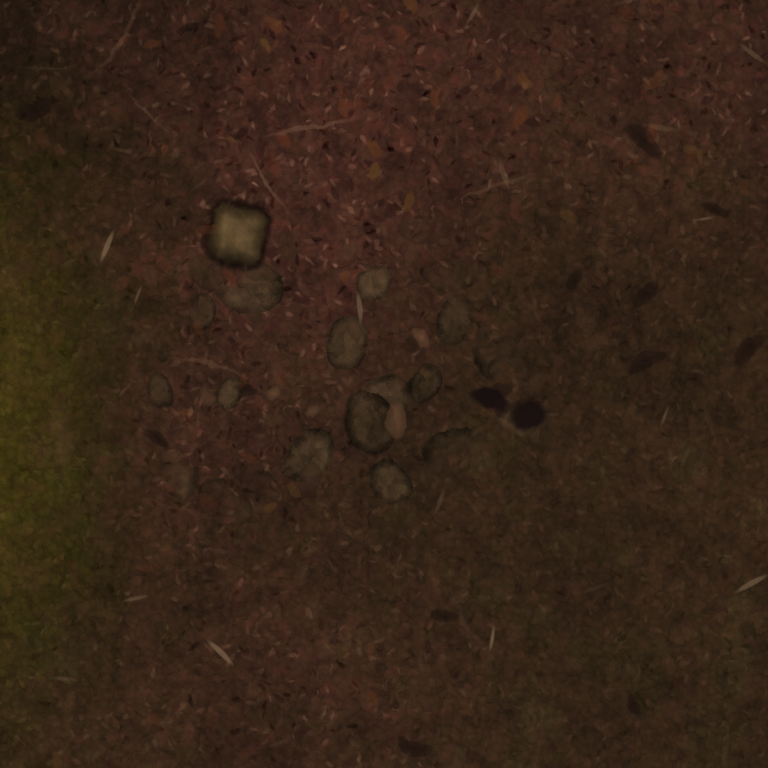
A Shadertoy shader for this texture:

```glsl
// Dim forest floor: brown soil with red litter above, moss at the left and a band of stones.
// Ragged zones tint the ground, cellular noise and layered sines mottle it, and one
// grid scatter function lays down crumbs, leaves, stones, hollows and twigs.

float hash(vec2 p) {
    vec3 h = fract(vec3(p.xyx) * 0.1031);
    h += dot(h, h.yzx + 33.33);
    return fract((h.x + h.y) * h.z);
}

vec2 hash2(vec2 p) { return vec2(hash(p), hash(p + 57.3)); }

mat2 rotate(float a) { return mat2(cos(a), sin(a), -sin(a), cos(a)); }

// Layered sines, roughly -1 to 1
float sines(vec2 p) {
    float sum = 0.0, weight = 0.5;
    for (int i = 0; i < 5; i++) {
        p = rotate(1.1) * p * 1.8 + 2.7;
        sum += weight * sin(p.x + 1.6 * sin(p.y)) * cos(p.y + 1.3 * sin(p.x * 0.8));
        weight *= 0.65;
    }
    return sum;
}

// Cellular noise: distance to the nearest point and that cell's random value
vec2 cells(vec2 p) {
    vec2 nearest = vec2(9.0, 0.0);
    for (int k = 0; k < 9; k++) {
        vec2 cell = floor(p) + vec2(k % 3, k / 3) - 1.0;
        float d = length(cell + hash2(cell) - p);
        if (d < nearest.x) nearest = vec2(d, hash(cell + 19.7));
    }
    return nearest;
}

// Soft elliptical zone
float zone(vec2 p, vec2 center, vec2 radius) {
    vec2 q = (p - center) / radius;
    return exp(-dot(q, q));
}

// Scattered bent ovals, size in canvas units: mask, random value, inner radius
vec3 scatter(vec2 p, float scale, float chance, vec2 size, float bend, float seed) {
    vec3 result = vec3(0.0, 0.0, 1.0);
    for (int k = 0; k < 9; k++) {
        vec2 cell = floor(p * scale) + vec2(k % 3, k / 3) - 1.0;
        vec2 id = cell + seed * 13.7;
        if (hash(id) > chance) continue;
        vec2 q = p - (cell + 0.1 + 0.8 * hash2(id + 3.1)) / scale;
        q = rotate(6.283 * hash(id + 8.4)) * q;
        vec2 s = size * mix(0.45, 1.1, hash(id + 5.9));
        q.y += bend * (hash(id + 2.6) - 0.5) * q.x * q.x;
        float r = length(q / s);
        float mask = smoothstep(0.0016, -0.0012, (r - 1.0) * min(s.x, s.y));
        if (mask > result.x) result = vec3(mask, hash(id + 11.2), r);
    }
    return result;
}

void mainImage(out vec4 fragColor, in vec2 fragCoord) {
    vec2 uv = fragCoord / iResolution.y;
    vec2 p = uv + 0.004 * vec2(sines(uv * 35.0), sines(uv * 35.0 + 9.0));
    float patches = sines(uv * 7.0), mottle = sines(uv * 28.0 + 4.0);

    // Ground zones with ragged edges
    vec2 z = uv + 0.07 * vec2(patches, sines(uv * 9.0 + 5.0)) + 0.025 * mottle;
    float litter = zone(z, vec2(0.48, 0.92), vec2(0.4, 0.2))
        + 0.9 * zone(z, vec2(0.4, 0.64), vec2(0.18, 0.17))
        + 0.6 * zone(z, vec2(0.28, 0.4), vec2(0.13))
        + 0.6 * zone(z, vec2(0.4, 0.1), vec2(0.2, 0.16))
        + 0.6 * zone(z, vec2(1.0, 0.93), vec2(0.16, 0.2));
    litter = clamp(litter, 0.0, 1.0);
    float moss = zone(z, vec2(-0.05, 0.42), vec2(0.14, 0.34));
    float band = zone(z, vec2(0.43, 0.48), vec2(0.25, 0.18));
    vec3 color = mix(vec3(0.188, 0.132, 0.084), vec3(0.247, 0.149, 0.115), litter);
    color = mix(color, vec3(0.242, 0.212, 0.06), moss);
    color *= 1.0 + 0.14 * patches - 0.3 * zone(uv, vec2(0.0, 1.0), vec2(0.22));
    color.g += 0.012 * smoothstep(0.0, 0.6, sines(uv * 11.0 + 2.0)) * (1.0 - litter);

    // Soil mottling
    vec2 clod = cells(p * 48.0), crumb = cells(p * 125.0);
    color *= 1.0 + 0.15 * mottle + 0.1 * (clod.y - 0.5) + 0.18 * (0.45 - crumb.x)
        + 0.2 * (crumb.y - 0.5);

    // Layers of red shreds, then pale and dark crumbs
    for (int i = 0; i < 3; i++) {
        float f = float(i);
        vec3 shred = scatter(p, 32.0 + 13.0 * f, 0.5, vec2(0.013, 0.007) / (1.0 + 0.4 * f), 20.0, 2.0 + f);
        vec3 shredColor = mix(vec3(0.13, 0.07, 0.06), vec3(0.36, 0.19, 0.15), shred.y);
        color = mix(color, shredColor, shred.x * (0.12 + 0.45 * litter * smoothstep(-0.6, 0.3, mottle)));
        vec3 grit = scatter(p, 50.0 + 18.0 * f, 0.28, vec2(0.0055, 0.0026), 0.0, 21.0 + f);
        color += grit.x * (grit.y - 0.42) * vec3(0.24, 0.185, 0.145) * (0.35 + 0.65 * litter);
    }

    // Stones in the band, dark at the rim, and paler pebbles
    vec3 stone = scatter(p, 13.0, 0.75, vec2(0.044, 0.033), 0.0, 9.0);
    vec3 stoneColor = mix(vec3(0.19, 0.145, 0.095), vec3(0.31, 0.24, 0.165), stone.y * stone.y);
    stoneColor *= 1.08 + 0.3 * mottle + 0.25 * (crumb.y - 0.5) - 0.45 * smoothstep(0.6, 1.0, stone.z);
    color = mix(color, stoneColor, 0.85 * stone.x * smoothstep(0.25, 0.55, band));
    vec3 pebble = scatter(p, 19.0, 0.25, vec2(0.021, 0.013), 0.0, 10.0);
    vec3 pebbleColor = mix(vec3(0.22, 0.16, 0.11), vec3(0.43, 0.3, 0.21), pebble.y);
    color = mix(color, pebbleColor * (1.12 - 0.35 * pebble.z), pebble.x * (0.1 + 0.65 * band));

    // Large squarish stone in its dark socket
    vec2 block = abs(rotate(0.2) * (p - vec2(0.31, 0.695))) - 0.018;
    float rim = length(max(block, 0.0)) - 0.017;
    color *= 1.0 - 0.5 * smoothstep(0.012, 0.003, rim);
    vec3 blockColor = mix(vec3(0.18, 0.14, 0.085), vec3(0.33, 0.26, 0.165), smoothstep(0.0, -0.02, rim));
    color = mix(color, blockColor * (1.0 + 0.3 * mottle), smoothstep(0.004, -0.004, rim));

    // Dark hollows
    vec3 hollow = scatter(p, 9.0, 0.1, vec2(0.028, 0.011), 15.0, 11.0);
    color = mix(color, vec3(0.1, 0.065, 0.05), 0.7 * hollow.x * (1.2 - hollow.z * 0.6));
    float pit = min(length((p - vec2(0.687, 0.46)) / vec2(0.024, 0.021)),
        length(rotate(0.5) * (p - vec2(0.638, 0.48)) / vec2(0.025, 0.014)));
    color = mix(color, vec3(0.09, 0.058, 0.055), 0.9 * smoothstep(1.2, 0.7, pit));

    // Orange leaves, pale twigs and straws
    vec3 leaf = scatter(p, 24.0, 0.2, vec2(0.014, 0.007), 25.0, 12.0);
    vec3 leafColor = mix(vec3(0.38, 0.18, 0.11), vec3(0.33, 0.24, 0.11), leaf.y * leaf.y);
    color = mix(color, leafColor, leaf.x * (0.15 + 0.4 * litter) * (0.4 + leaf.y));
    vec3 twig = scatter(p, 9.0, 0.2, vec2(0.05, 0.003), 7.0, 13.0);
    color = mix(color, vec3(0.39, 0.28, 0.21), twig.x * (0.05 + 0.6 * litter));
    vec3 straw = scatter(uv, 16.0, 0.12, vec2(0.019, 0.0034), 6.0, 14.0);
    color = mix(color, vec3(0.46, 0.37, 0.28), straw.x * (0.1 + 0.7 * straw.y * straw.y));

    fragColor = vec4(color, 1.0);
}
```
